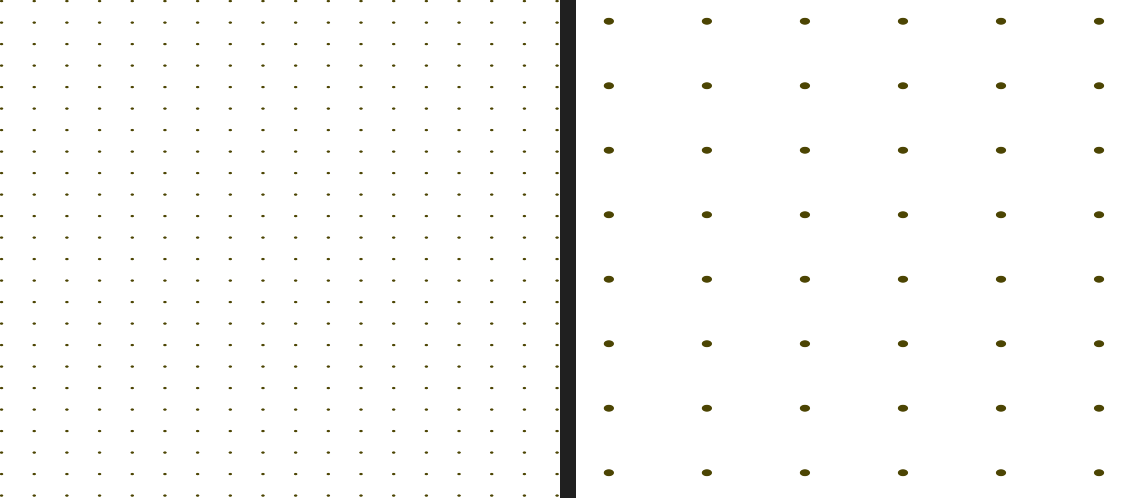
Left: the whole. Right: its middle third, enlarged.
A Shadertoy shader for this pattern:

```glsl
// Sparse grid of small olive ellipses on a white ground.
// Space is folded into one cell around the nearest grid point,
// then an approximate ellipse distance gives a smooth-edged dot.

#define PITCH  vec2(0.06562, 0.04317)  // dot spacing, in canvas heights
#define ORIGIN vec2(0.0031, 0.0022)    // first dot, from the upper left
#define RADII  vec2(0.0034, 0.0023)    // half width and half height of a dot
#define PAPER  vec3(1.0)
#define INK    vec3(0.30, 0.27, 0.01)

// Signed distance to an ellipse, accurate near its edge.
float ellipseDistance(vec2 p, vec2 radii) {
    float k = length(p / radii);
    float slope = length(p / (radii * radii));
    return k * (k - 1.0) / max(slope, 1e-4);
}

// Offset from the nearest point of the grid.
vec2 gridOffset(vec2 p, vec2 pitch) {
    return p - pitch * floor(p / pitch + 0.5);
}

void mainImage(out vec4 fragColor, in vec2 fragCoord) {
    // Canvas heights, measured down from the upper left corner.
    vec2 p = vec2(fragCoord.x, iResolution.y - fragCoord.y) / iResolution.y;
    float pixel = 1.0 / iResolution.y;

    // Dots with a one-pixel soft edge.
    vec2 q = gridOffset(p - ORIGIN, PITCH);
    float d = ellipseDistance(q, RADII);
    float coverage = 1.0 - smoothstep(-0.6 * pixel, 0.6 * pixel, d);
    if (dot(q, q) < 1e-10) coverage = 1.0;

    fragColor = vec4(mix(PAPER, INK, coverage), 1.0);
}
```
